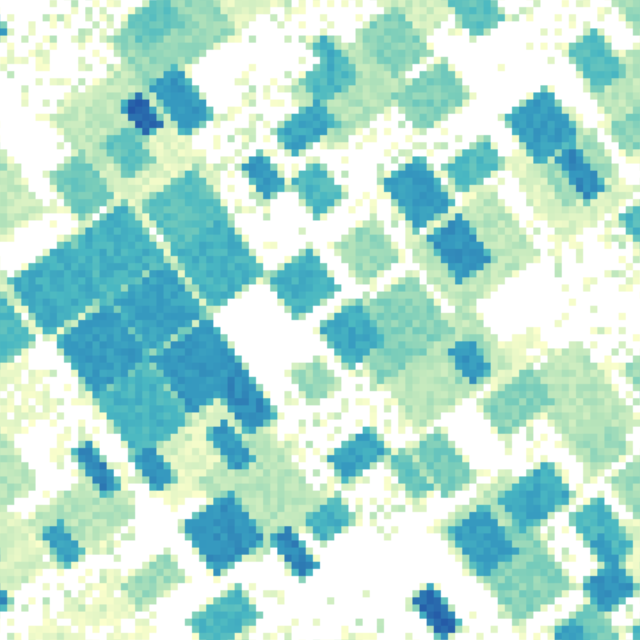
Give the GLSL for this pattern, as a WebGL 1 fragment shader.

```glsl
precision highp float;
// Coarse heat map of a town: tilted rectangular blocks in three sizes, a dense
// core and pale speckle, sampled once per square cell. Each cell's density is
// turned into a colour on a ramp from white through green to blue.

uniform vec2 u_resolution;

#define CELLS 90.0              // cells along the canvas
#define CELL_SOFTNESS 0.14      // blur of cell borders, in cells
#define STREET_ANGLE 0.62       // tilt of the blocks, in radians
#define CORE_CENTRE vec2(0.20, 0.52)
#define CORE_RADIUS 0.18
#define GRAIN 0.13              // density variation from cell to cell
#define SPECKLE 0.32            // share of stray cells in busy areas
#define WHITE_BELOW 0.07        // densities below this stay blank

vec2 hash2(vec2 p) {
  vec3 q = fract(p.xyx * vec3(0.1031, 0.1030, 0.0973));
  q += dot(q, q.yzx + 33.33);
  return fract((q.xx + q.yz) * q.zy);
}

// Rotates canvas coordinates into the street frame.
vec2 toStreets(vec2 p) {
  float c = cos(STREET_ANGLE), s = sin(STREET_ANGLE);
  return vec2(c * p.x + s * p.y, c * p.y - s * p.x);
}

// Slow busy/quiet variation from layered sines, 0 to 1.
float busyness(vec2 p) {
  float a = sin(9.0 * p.x + 2.0 * sin(7.0 * p.y + 1.0));
  float b = sin(13.0 * p.y + 2.0 * sin(8.0 * p.x + 4.0));
  return 0.5 + 0.25 * (a + b);
}

// Jittered rectangles on a grid; returns the highest density at p.
// halfMin and halfMax are half sizes in grid pitches.
float blocks(vec2 p, float pitch, vec2 halfMin, vec2 halfMax,
             vec2 levels, float presence, float coreWeight, float seed) {
  vec2 q = p / pitch;
  float cell = 1.0 / CELLS;
  float best = 0.0;
  for (int j = -1; j <= 1; j++) {
    for (int i = -1; i <= 1; i++) {
      vec2 id = floor(q) + vec2(float(i), float(j));
      vec2 place = hash2(id + seed);
      vec2 sizes = hash2(id + seed + 37.0);
      vec2 kind = hash2(id + seed + 71.0);
      vec2 home = (id + 0.5) * pitch;

      // Blocks in the core are dark, nearly touching and always present.
      float away = distance(home, toStreets(CORE_CENTRE));
      float core = coreWeight
                 * (1.0 - smoothstep(0.8 * CORE_RADIUS, 1.2 * CORE_RADIUS, away));
      vec2 halfSize = mix(mix(halfMin, halfMax, sizes), 0.46 + 0.07 * sizes, core);
      float level = mix(mix(levels.x, levels.y, kind.x), 0.61 + 0.2 * kind.x, core);
      float chance = mix(presence * (0.5 + busyness(home)), 1.0, core);

      vec2 centre = id + 0.5 + (place - 0.5) * 0.6 * (1.0 - 0.9 * core);
      vec2 d = (abs(q - centre) - halfSize) * pitch;
      float cover = 1.0 - smoothstep(-0.5 * cell, 0.7 * cell, max(d.x, d.y));
      best = max(best, level * cover * step(kind.y, chance));
    }
  }
  return best;
}

float density(vec2 cellId) {
  vec2 p = toStreets((cellId + 0.5) / CELLS);
  vec2 grain = hash2(cellId + 211.0);
  vec2 stray = hash2(cellId + 503.0);

  // Wide pale plots, medium blocks with the core, slender dark buildings.
  float v = blocks(p, 0.17, vec2(0.30, 0.25), vec2(0.55, 0.48),
                   vec2(0.10, 0.42), 0.58, 0.0, 11.0);
  v = max(v, blocks(p, 0.112, vec2(0.24, 0.22), vec2(0.46, 0.46),
                    vec2(0.30, 0.80), 0.46, 1.0, 131.0));
  v = max(v, blocks(p, 0.10, vec2(0.13, 0.28), vec2(0.22, 0.45),
                    vec2(0.50, 0.98), 0.20, 0.0, 307.0));
  v += (grain.x - 0.5) * GRAIN * step(0.04, v);

  // Stray faint cells gather in the busy areas.
  float chance = SPECKLE * smoothstep(0.25, 0.75, busyness(p * 1.3 + 2.0));
  float faint = 0.08 + 0.22 * stray.y * stray.y;
  return max(v, faint * step(stray.x, chance));
}

// Linear blend to the next colour between two densities.
vec3 blendTo(vec3 colour, vec3 next, float v, float from, float to) {
  return mix(colour, next, clamp((v - from) / (to - from), 0.0, 1.0));
}

vec3 cellColour(vec2 cellId) {
  float v = density(cellId);
  vec3 c = vec3(0.99, 1.00, 0.80);                           // lemon
  c = blendTo(c, vec3(0.91, 0.97, 0.78), v, 0.07, 0.14);     // pale green
  c = blendTo(c, vec3(0.71, 0.89, 0.73), v, 0.14, 0.30);     // mint
  c = blendTo(c, vec3(0.47, 0.80, 0.73), v, 0.30, 0.45);     // sea green
  c = blendTo(c, vec3(0.29, 0.72, 0.76), v, 0.45, 0.60);     // aqua
  c = blendTo(c, vec3(0.21, 0.60, 0.75), v, 0.60, 0.73);     // blue
  c = blendTo(c, vec3(0.14, 0.34, 0.65), v, 0.76, 1.00);     // deep blue
  return mix(vec3(1.0), c, step(WHITE_BELOW, v));
}

void main() {
  vec2 uv = gl_FragCoord.xy / min(u_resolution.x, u_resolution.y);
  vec2 g = uv * CELLS - 0.5;
  vec2 id = floor(g);
  vec2 f = smoothstep(0.5 - CELL_SOFTNESS, 0.5 + CELL_SOFTNESS, fract(g));
  vec3 lower = mix(cellColour(id), cellColour(id + vec2(1.0, 0.0)), f.x);
  vec3 upper = mix(cellColour(id + vec2(0.0, 1.0)), cellColour(id + 1.0), f.x);
  gl_FragColor = vec4(mix(lower, upper, f.y), 1.0);
}
```
